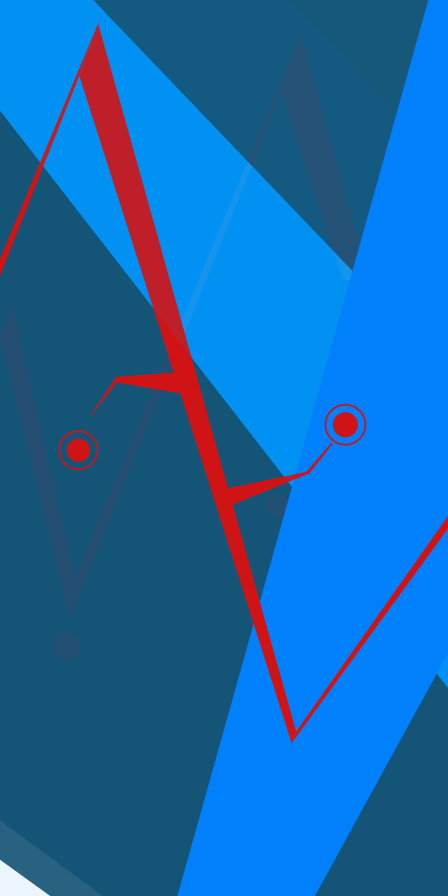
Give the GLSL for this background, as a Shadertoy shader.

```glsl
// Flat geometric backdrop: two slanted blue bands on deep teal, crossed by a
// tapering red zigzag with two branches that end in ringed dots, plus a faint
// ghost zigzag behind. All shapes are half-planes, convex quads and circles.

// Signed distance to the line a->b, negative on its left side
float edge(vec2 p, vec2 a, vec2 b) {
    vec2 d = b - a;
    return dot(p - a, normalize(vec2(d.y, -d.x)));
}

// Convex quad with counter-clockwise corners
float quad(vec2 p, vec2 a, vec2 b, vec2 c, vec2 d) {
    return max(max(edge(p, a, b), edge(p, b, c)), max(edge(p, c, d), edge(p, d, a)));
}

float disc(vec2 p, vec2 center, float radius) {
    return length(p - center) - radius;
}

// Dot enclosed by a thin ring
float ringedDot(vec2 p, vec2 center, float radius) {
    float ring = abs(disc(p, center, radius + 0.0165)) - 0.002;
    return min(disc(p, center, radius), ring);
}

// Antialiased coverage, one pixel wide
float fill(float d) {
    return clamp(0.5 - d * iResolution.y / 2.0, 0.0, 1.0);
}

float ghostZigzag(vec2 p) {
    vec2 peak = vec2(0.672, 1.927), notch = vec2(0.628, 1.792);
    vec2 valley = vec2(0.156, 0.620), crook = vec2(0.167, 0.711);
    float d = quad(p, peak, notch, vec2(0.766, 1.375), vec2(0.823, 1.375));
    d = min(d, quad(p, peak, crook, valley, notch));
    return min(d, quad(p, vec2(0.026, 1.323), vec2(0.0, 1.25), valley, crook));
}

float redZigzag(vec2 p) {
    vec2 peak = vec2(0.219, 1.948), notch = vec2(0.177, 1.831);
    vec2 valley = vec2(0.651, 0.341), crook = vec2(0.661, 0.367);
    float d = quad(p, peak, notch, valley, crook);
    d = min(d, quad(p, peak, vec2(-0.021, 1.372), vec2(-0.021, 1.331), notch));
    return min(d, quad(p, crook, valley, vec2(1.021, 0.849), vec2(1.021, 0.878)));
}

float branches(vec2 p) {
    // left branch and its stem
    float d = quad(p, vec2(0.260, 1.159), vec2(0.253, 1.148), vec2(0.411, 1.120), vec2(0.396, 1.169));
    d = min(d, quad(p, vec2(0.260, 1.159), vec2(0.201, 1.072), vec2(0.204, 1.073), vec2(0.264, 1.150)));
    // right branch and its stem
    d = min(d, quad(p, vec2(0.503, 0.909), vec2(0.516, 0.872), vec2(0.682, 0.940), vec2(0.690, 0.948)));
    d = min(d, quad(p, vec2(0.683, 0.946), vec2(0.688, 0.940), vec2(0.743, 1.010), vec2(0.740, 1.012)));
    // dots
    d = min(d, ringedDot(p, vec2(0.175, 0.995), 0.026));
    return min(d, ringedDot(p, vec2(0.771, 1.052), 0.028));
}

void mainImage(out vec4 fragColor, in vec2 fragCoord) {
    // canvas is 1 wide and 2 high
    vec2 p = fragCoord / iResolution.xy * vec2(1.0, 2.0);

    float upperEdge = edge(p, vec2(0.786, 1.396), vec2(0.208, 2.0));
    float lowerEdge = edge(p, vec2(0.0, 1.753), vec2(0.651, 0.914));
    float skyBand = fill(max(upperEdge, lowerEdge));
    float blueBand = fill(max(edge(p, vec2(0.956, 2.0), vec2(0.396, 0.0)),
                              edge(p, vec2(0.703, 0.0), vec2(1.0, 0.542))));

    // teal ground with a lighter facet above the band
    vec3 color = vec3(0.078, 0.328, 0.465);
    color = mix(color, vec3(0.078, 0.350, 0.502), fill(-upperEdge));
    color = mix(color, vec3(0.085, 0.345, 0.480), fill(edge(p, vec2(0.646, 2.0), vec2(0.878, 1.753))));

    // pale corner
    color = mix(color, vec3(0.155, 0.385, 0.500), fill(edge(p, vec2(0.229, 0.0), vec2(0.0, 0.169))));
    color = mix(color, vec3(0.93, 0.96, 1.0), fill(edge(p, vec2(0.112, 0.0), vec2(0.0, 0.081))));

    // ghost shapes, seen faintly through the sky band
    float ghost = fill(ghostZigzag(p));
    float ghostDots = fill(min(disc(p, vec2(0.148, 0.557), 0.031), disc(p, vec2(0.620, 0.872), 0.027)));
    color = mix(color, vec3(0.30, 0.27, 0.40), 0.3 * max(ghost, 0.8 * ghostDots));
    vec3 sky = mix(vec3(0.0, 0.570, 0.950), vec3(0.12, 0.585, 0.920), 0.7 * ghost);
    color = mix(color, sky, skyBand);
    color = mix(color, vec3(0.0, 0.502, 0.985), blueBand);

    // red line work, tinted where the sky band veils it
    vec3 red = mix(vec3(0.815, 0.080, 0.085), sky, 0.085 * skyBand * (1.0 - blueBand));
    color = mix(color, red, fill(min(redZigzag(p), branches(p))));

    fragColor = vec4(color, 1.0);
}
```
